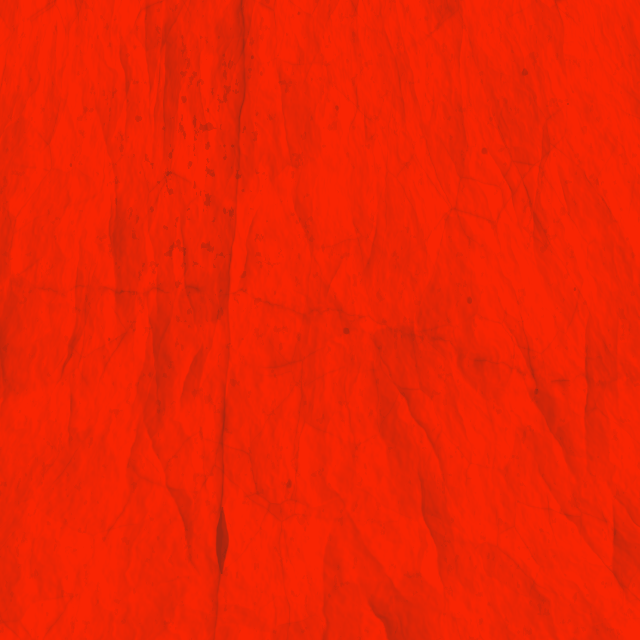
Write a WebGL 1 fragment shader that draws this texture.

```glsl
precision highp float;
uniform vec2 u_resolution;

const vec3 LIT_RED = vec3(0.978, 0.147, 0.012);
const vec3 DEEP_RED = vec3(0.52, 0.143, 0.078);
const float BASE_SHADE = 0.050;
const vec2 BROAD_FACETS = vec2(8.5, 4.2);
const vec2 SMALL_FACETS = vec2(15.0, 9.5);
const float FACET_DEPTH = 0.165;
const float FOLD_DEPTH = 0.25;
const float CREASE_DEPTH = 0.16;
const float RELIEF_DEPTH = 0.75;
const float GRAIN_DEPTH = 0.15;
const float SPECK_DEPTH = 0.32;
const float FAN_OUT = 0.6;
const int FOLD_COUNT = 56;

vec2 hash2(vec2 p) {
  vec3 q = fract(p.xyx * vec3(0.1031, 0.1030, 0.0973));
  q += dot(q, q.yzx + 33.33);
  return fract((q.xx + q.yz) * q.zy);
}

float noise(vec2 p) {
  vec2 i = floor(p), f = fract(p);
  f = f * f * (3.0 - 2.0 * f);
  float low = mix(hash2(i).x, hash2(i + vec2(1.0, 0.0)).x, f.x);
  float high = mix(hash2(i + vec2(0.0, 1.0)).x, hash2(i + 1.0).x, f.x);
  return mix(low, high, f.y);
}

float fbm(vec2 p) {
  float sum = 0.0, gain = 0.5;
  for (int i = 0; i < 5; i++) {
    sum += gain * noise(p);
    p = p * 2.03 + 17.3;
    gain *= 0.5;
  }
  return sum;
}

// Height of small sharp-ridged wrinkles, drawn out lengthwise.
float wrinkles(vec2 p) {
  return 1.0 - abs(2.0 * fbm(p * vec2(21.0, 10.0) + 60.0) - 0.97);
}

// Tilted paper facets: x is the shade, y the distance to the cell border.
vec2 facets(vec2 p) {
  vec2 cell = floor(p), f = fract(p), nearest = vec2(0.0), id = vec2(0.0);
  float best = 9.0, border = 9.0;
  for (int j = -1; j <= 1; j++) for (int i = -1; i <= 1; i++) {
    vec2 g = vec2(float(i), float(j));
    vec2 d = g + hash2(cell + g) - f;
    if (dot(d, d) < best) { best = dot(d, d); nearest = d; id = cell + g; }
  }
  for (int j = -1; j <= 1; j++) for (int i = -1; i <= 1; i++) {
    vec2 g = vec2(float(i), float(j));
    vec2 d = g + hash2(cell + g) - f;
    vec2 gap = d - nearest;
    if (dot(gap, gap) > 0.0001) border = min(border, dot(0.5 * (d + nearest), normalize(gap)));
  }
  vec2 tilt = (hash2(id + 71.0) - 0.5) * vec2(3.0, 1.5);
  float shade = dot(nearest, tilt) + 0.3 * (hash2(id + 37.0).x - 0.5);
  return vec2(shade * smoothstep(0.0, 0.04, border), border);
}

// Long folds: a sharp dark edge, its shadow on one side and a lit lip on the other.
float folds(vec2 p) {
  float sum = 0.0;
  for (int i = 0; i < FOLD_COUNT; i++) {
    vec2 seed = vec2(float(i) * 3.0 + 5.0, 11.0);
    vec2 center = hash2(seed), form = hash2(seed + 40.0), look = hash2(seed + 90.0);
    float dy = p.y - center.y;
    float reach = mix(0.05, 0.19, form.x);
    float bend = (form.y - 0.5) * (0.75 * dy + 0.9 * dy * dy);
    float s = p.x - center.x - bend + 0.012 * (noise(vec2(p.y * 10.0, float(i) * 7.0)) - 0.5);
    s *= look.x < 0.4 ? -1.0 : 1.0;
    float shadow = smoothstep(-0.003, 0.0015, s) * exp(-max(s, 0.0) / mix(0.007, 0.024, look.y));
    float lip = 0.35 * smoothstep(-0.02, -0.003, s) * (1.0 - smoothstep(-0.003, 0.0, s));
    float edge = 0.8 * exp(-abs(s) / 0.0015) * smoothstep(0.3, 0.8, noise(vec2(p.y * 32.0, float(i))));
    float fade = 1.0 - smoothstep(0.25, 1.0, abs(dy) / reach);
    sum += (shadow - lip + edge) * fade * mix(0.35, 1.0, look.x);
  }
  return sum;
}

// Two long creases crossing the sheet, and a narrow open slit.
float mainCreases(vec2 p) {
  float side = p.x - 0.336 - 0.047 * p.y - 0.022 * (fbm(vec2(p.y * 9.0, 3.0)) - 0.5);
  float width = mix(0.0015, 0.0040, noise(vec2(p.y * 11.0, 5.0)));
  float upright = exp(-abs(side) / width) * mix(0.3, 1.2, noise(vec2(p.y * 17.0, 8.0)));
  upright += 0.35 * smoothstep(-0.022, 0.0, side) * (1.0 - smoothstep(0.0, 0.003, side));
  float level = p.y - 0.555 + 0.155 * smoothstep(0.25, 1.0, p.x)
    - 0.045 * (fbm(vec2(p.x * 15.0, 21.0)) - 0.5) - 0.02 * (fbm(p * 40.0) - 0.5);
  float across = exp(-abs(level) / 0.0022) * smoothstep(0.25, 0.75, noise(p * 40.0));
  across += 0.8 * exp(-abs(level) / 0.013) * smoothstep(0.4, 0.65, fbm(p * 60.0));
  float slitHalf = 0.010 * (1.0 - smoothstep(0.0, 0.065, abs(p.y - 0.155)));
  float slit = 1.0 - smoothstep(-0.0015, 0.0015, abs(side - 0.003) - slitHalf);
  return 0.40 * upright + 0.20 * across + 0.5 * slit * step(0.001, slitHalf);
}

// Rare dots, and ragged flecks gathered at the upper left.
float specks(vec2 p) {
  vec2 grid = p * 14.0, rnd = hash2(floor(grid) + 130.0);
  vec2 d = fract(grid) - 0.25 - 0.5 * hash2(floor(grid) + 210.0);
  float radius = mix(0.02, 0.065, rnd.y) * (0.5 + noise(p * 210.0));
  float dots = (1.0 - smoothstep(0.6, 1.3, length(d * vec2(1.0, 0.7)) / radius)) * step(0.92, rnd.x);
  vec2 away = (p - vec2(0.31, 0.73)) * vec2(8.0, 4.5);
  float cluster = exp(-dot(away, away));
  float flecks = smoothstep(0.67, 0.75, fbm(p * vec2(105.0, 70.0)) + 0.05 * cluster);
  return dots + flecks * (0.35 + 0.65 * cluster);
}

void main() {
  vec2 p = gl_FragCoord.xy / u_resolution;
  vec2 warp = vec2(fbm(p * 6.0), fbm(p * 6.0 + 50.0)) - 0.5;
  vec2 ragged = vec2(fbm(p * 42.0), fbm(p * 42.0 + 80.0)) - 0.5;
  vec2 q = p + 0.045 * warp + 0.006 * ragged;
  q.x += (p.x - 0.4) * FAN_OUT * (p.y - 0.5);

  vec2 broad = facets(q * BROAD_FACETS);
  vec2 small = facets(q * SMALL_FACETS + 31.0);
  float wear = smoothstep(0.40, 0.66, fbm(p * 11.0 + 90.0));
  float lines = exp(-broad.y / 0.013) * (0.2 + wear) + 0.9 * exp(-small.y / 0.022) * wear;
  float relief = wrinkles(q + vec2(0.0035, 0.002)) - wrinkles(q);

  float shade = BASE_SHADE + FACET_DEPTH * (broad.x + 0.6 * small.x);
  shade += 0.13 * (fbm(q * vec2(22.0, 5.0) + 9.0) - 0.46);
  shade = max(shade, 0.015) + FOLD_DEPTH * folds(q) + CREASE_DEPTH * lines;
  shade = clamp(shade, 0.01, 0.42) + RELIEF_DEPTH * relief;
  shade += GRAIN_DEPTH * (fbm(p * vec2(130.0, 60.0)) - 0.48);
  shade += mainCreases(p) + SPECK_DEPTH * specks(p);
  gl_FragColor = vec4(mix(LIT_RED, DEEP_RED, clamp(shade, 0.0, 0.75)), 1.0);
}
```
